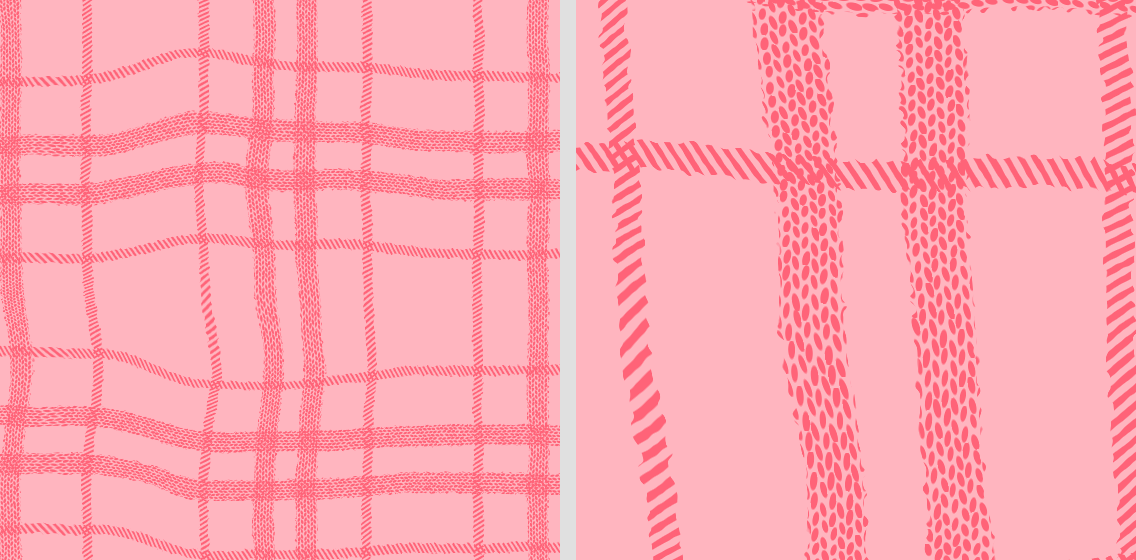
Left: the whole. Right: its middle third, enlarged.
Reproduce this pattern procedurally as a Shadertoy shader.

```glsl
float hash(vec2 p) {
    vec3 q = fract(p.xyx * 0.1031);
    q += dot(q, q.yzx + 33.33);
    return fract((q.x + q.y) * q.z);
}

float noise(vec2 p) {
    vec2 i = floor(p), f = fract(p);
    f = f * f * (3.0 - 2.0 * f);
    vec2 e = vec2(0.0, 1.0);
    return mix(mix(hash(i), hash(i + e.yx), f.x),
               mix(hash(i + e.xy), hash(i + e.yy), f.x), f.y);
}

float bump(float x, float centre, float width) {
    float d = (x - centre) / width;
    return exp(-d * d);
}

// Antialiased coverage of a signed distance
float cover(float d) {
    return clamp(0.5 - d * iResolution.y, 0.0, 1.0);
}

// Offset of the cloth from a straight grid, with y running downwards
vec2 sway(vec2 p) {
    float upper = 0.013 - 0.037 * smoothstep(0.16, 0.36, p.x)
                + 0.012 * smoothstep(0.36, 0.5, p.x)
                + 0.018 * smoothstep(0.62, 0.8, p.x)
                - 0.015 * bump(p.x, 0.33, 0.15) * bump(p.y, 0.1, 0.08);
    float lower = -0.034 + 0.046 * smoothstep(0.17, 0.38, p.x)
                - 0.012 * smoothstep(0.5, 0.75, p.x)
                + 0.022 * bump(p.x, 0.45, 0.2) * bump(p.y, 0.66, 0.06);
    float dx = mix(-0.02, 0.009, smoothstep(0.04, 0.14, p.x))
             - 0.01 * smoothstep(0.65, 0.82, p.x)
             + 0.021 * bump(p.y, 0.66, 0.11) * (1.0 - smoothstep(0.4, 0.9, p.x))
             - 0.014 * bump(p.y, 0.32, 0.09) * bump(p.x, 0.42, 0.12);
    vec2 wiggle = vec2(noise(p * 15.0), noise(p * 15.0 + 40.0)) - 0.5;
    return vec2(dx, mix(upper, lower, smoothstep(0.47, 0.6, p.y))) + 0.006 * wiggle;
}

// Staggered, irregular stitches that fill the wide bands
float stitches(float across, float along) {
    vec2 size = vec2(0.0055, 0.0085);
    vec2 g = vec2(across, along) / size;
    float parity = mod(floor(g.x), 2.0);
    g.y += 0.5 * parity;
    vec2 id = floor(g);
    vec2 f = fract(g) - 0.5;
    f -= 0.22 * (vec2(hash(id), hash(id + 71.0)) - 0.5);
    f.y += (parity - 0.5) * 0.8 * f.x;
    float radius = 0.36 + 0.09 * hash(id + 19.0);
    return cover((length(f) - radius) * size.x);
}

// Slanted strokes that fill the narrow bands
float hatch(float across, float along, float lean) {
    float phase = (along + lean * across) / 0.0085;
    float thickness = 0.2 + 0.09 * noise(vec2(across, along) * 250.0);
    return cover((abs(fract(phase) - 0.5) - thickness) * 0.0072);
}

// One direction of the plaid: a wide pair flanked by narrow bands
float bands(float across, float along, float period, float pairGap, float sideGap, float lean) {
    float s = abs(mod(across + 0.5 * period, period) - 0.5 * period);
    float fray = 0.005 * (noise(vec2(across, along) * 220.0) - 0.5);
    float wide = cover(abs(s - pairGap) - 0.0185 + fray);
    float narrow = cover(abs(s - sideGap) - 0.0085 + fray);
    return max(wide * stitches(across, along), narrow * hatch(across, along, lean));
}

void mainImage(out vec4 fragColor, in vec2 fragCoord) {
    vec2 uv = fragCoord / iResolution.xy;
    vec2 p = vec2(uv.x, 1.0 - uv.y);
    vec2 q = p - sway(p);

    float warp = bands(q.x, q.y, 0.5, 0.038, 0.145, 0.6);
    float weft = bands(q.y - 0.29, q.x, 0.53, 0.043, 0.159, -0.6);
    float ink = max(warp, weft);

    fragColor = vec4(mix(vec3(1.0, 0.71, 0.75), vec3(1.0, 0.39, 0.47), ink), 1.0);
}
```
